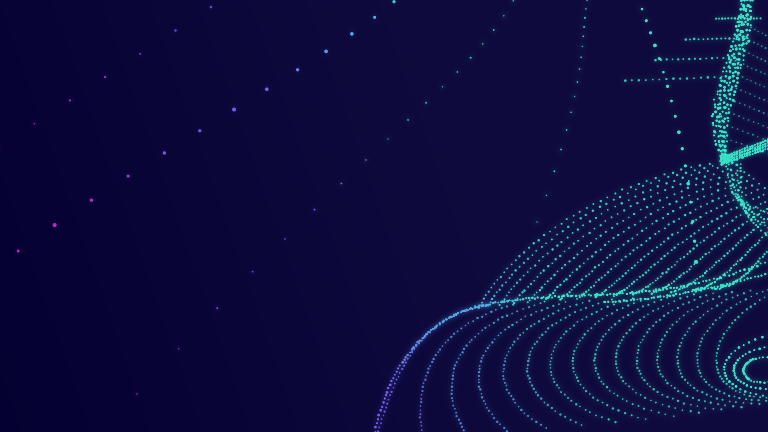
Give the GLSL for this background, as a Shadertoy shader.

```glsl
// Dotted wave sheets and strands of glowing particles on deep indigo

float hash(vec2 p) {
    return fract(sin(dot(p, vec2(127.1, 311.7))) * 43758.5453);
}

vec2 bezier(vec2 a, vec2 b, vec2 c, vec2 d, float t) {
    float u = 1.0 - t;
    return u * u * u * a + 3.0 * u * u * t * b + 3.0 * u * t * t * c + t * t * t * d;
}

// Light of evenly stepped dots along a cubic curve
float strand(vec2 p, vec2 a, vec2 b, vec2 c, vec2 d, int count, float radius, float jitter) {
    vec2 low = min(min(a, b), min(c, d)) - 2.0;
    vec2 high = max(max(a, b), max(c, d)) + 2.0;
    if (any(lessThan(p, low)) || any(greaterThan(p, high))) return 0.0;
    float soft = 55.0 / iResolution.y;
    float light = 0.0;
    for (int i = 0; i <= count; i++) {
        vec2 seed = a + float(i) * 1.37;
        vec2 shift = vec2(hash(seed), hash(seed + 7.1)) - 0.5;
        vec2 q = p - bezier(a, b, c, d, float(i) / float(count)) - shift * jitter;
        float dist = length(q);
        float r = radius * mix(0.7, 1.15, hash(seed + 3.7));
        float core = 1.0 - smoothstep(r - soft, r + soft, dist);
        light += core + 0.07 * exp(-1.6 * dist * dist);
    }
    return light;
}

float row(vec2 p, vec2 a, vec2 b, int count, float radius) {
    return strand(p, a, mix(a, b, 1.0 / 3.0), mix(a, b, 2.0 / 3.0), b, count, radius, 0.15);
}

// Long sparse strands crossing the open space
float looseStrands(vec2 p) {
    float light = strand(p, vec2(4.2, 41.9), vec2(37.7, 66.3), vec2(75, 85.6), vec2(91.2, 99.6), 12, 0.42, 0.0);
    light += row(p, vec2(-0.2, 66), vec2(48.8, 98.4), 6, 0.24) * 0.8;
    light += strand(p, vec2(31.7, 8.8), vec2(88.8, 71.1), vec2(106.9, 79.6), vec2(118.8, 99.8), 17, 0.2, 0.0) * 0.8;
    light += strand(p, vec2(124.3, 48.6), vec2(136.1, 81), vec2(134.3, 89.6), vec2(135.9, 100), 15, 0.2, 0.0) * 0.8;
    light += strand(p, vec2(148.6, 97.9), vec2(153.9, 83.8), vec2(159.7, 65.3), vec2(161.1, 39.4), 16, 0.4, 0.0);
    return light;
}

// Upright column with rows of dots running into it
float column(vec2 p) {
    float light = 0.0;
    for (int i = 0; i < 6; i++) {
        float s = float(i) / 5.0;
        light += strand(p, vec2(171.5 + 2.5 * s, 100), vec2(171.0 + 3.0 * s, 86),
                        vec2(160.5 + 6.0 * s, 76), vec2(167.5 + s, 63), 34, 0.29, 0.7);
    }
    for (int i = 0; i < 4; i++) {
        float k = float(i);
        light += row(p, vec2(144.7 + 7.0 * k, 81.3 + 4.8 * k), vec2(167.0 + 3.0 * k, 82.2 + 4.5 * k), 14, 0.26) * 0.8;
        light += strand(p, vec2(168.5 + k, 62), vec2(168.5 + k, 53.0 - k), vec2(172, 53.0 - k),
                        vec2(180, 50.0 - 2.0 * k), 22, 0.25, 0.4) * 0.75;
        light += row(p, vec2(167, 62.0 + 0.5 * k), vec2(179, 66.0 + 0.7 * k), 20, 0.28);
    }
    for (int i = 0; i < 10; i++) {
        float y = 68.0 + 3.0 * float(i);
        light += row(p, vec2(168.0 + 0.12 * (y - 68.0), y), vec2(179, y - 4.0), 9, 0.2) * 0.55;
    }
    return light;
}

// Folded sheet: strands above and below a bright ridge
float sheet(vec2 p) {
    float light = strand(p, vec2(86.8, 0), vec2(91, 20), vec2(103, 28), vec2(113, 29.5), 58, 0.27, 0.3);
    light += strand(p, vec2(111, 29), vec2(130, 34), vec2(150, 28), vec2(179, 40), 90, 0.27, 0.35);
    light += strand(p, vec2(140, 30), vec2(155, 31), vec2(164, 33), vec2(179, 37), 50, 0.26, 0.3);
    for (int i = 0; i < 15; i++) {
        float s = pow(float(i) / 14.0, 1.25);
        light += strand(p, vec2(111.0 + 54.0 * s, 29.2 + 4.0 * s),
                        vec2(117.0 + 55.0 * s, 40.0 - 7.0 * sqrt(s)),
                        mix(vec2(136, 58), vec2(176, 41), s),
                        mix(vec2(169, 63), vec2(185, 50), s), 42, 0.25, 0.3) * 0.85;
    }
    for (int i = 0; i < 15; i++) {
        float s = float(i) / 14.0;
        light += strand(p, vec2(mix(110.0, 182.0, pow(s, 0.8)), 29.2 + 4.0 * s),
                        mix(vec2(95, 24), vec2(163, 27), s),
                        mix(vec2(91, 12), vec2(158, 6), s),
                        vec2(87.0 + 95.0 * s + 60.0 * s * (1.0 - s), -2.0 + 10.0 * s), 42, 0.24, 0.25) * 0.75;
    }
    for (int i = 0; i < 3; i++) {
        float k = float(i);
        light += strand(p, vec2(180, 23.0 - 3.0 * k), vec2(163.0 + 3.0 * k, 19),
                        vec2(164.0 + 3.0 * k, 9), vec2(180, 8.0 + 2.0 * k), 26, 0.28, 0.2);
    }
    return light;
}

vec3 dotColour(vec2 p) {
    float along = p.x + 0.4 * p.y;
    vec3 colour = mix(vec3(0.8, 0.12, 0.8), vec3(0.45, 0.36, 0.93), smoothstep(20.0, 85.0, along));
    colour = mix(colour, vec3(0.33, 0.63, 0.9), smoothstep(88.0, 116.0, along));
    return mix(colour, vec3(0.22, 0.88, 0.78), smoothstep(116.0, 144.0, along));
}

void mainImage(out vec4 fragColor, in vec2 fragCoord) {
    // Coordinates in hundredths of the canvas height
    vec2 p = 100.0 * fragCoord / iResolution.y;
    float slope = smoothstep(-20.0, 150.0, p.x + 0.35 * p.y);
    vec3 colour = mix(vec3(0.015, 0.0, 0.19), vec3(0.06, 0.04, 0.24), slope);

    float light = looseStrands(p);
    if (p.x > 80.0) light += sheet(p) + column(p);
    colour = mix(colour, dotColour(p), min(light, 1.0));
    fragColor = vec4(colour, 1.0);
}
```
